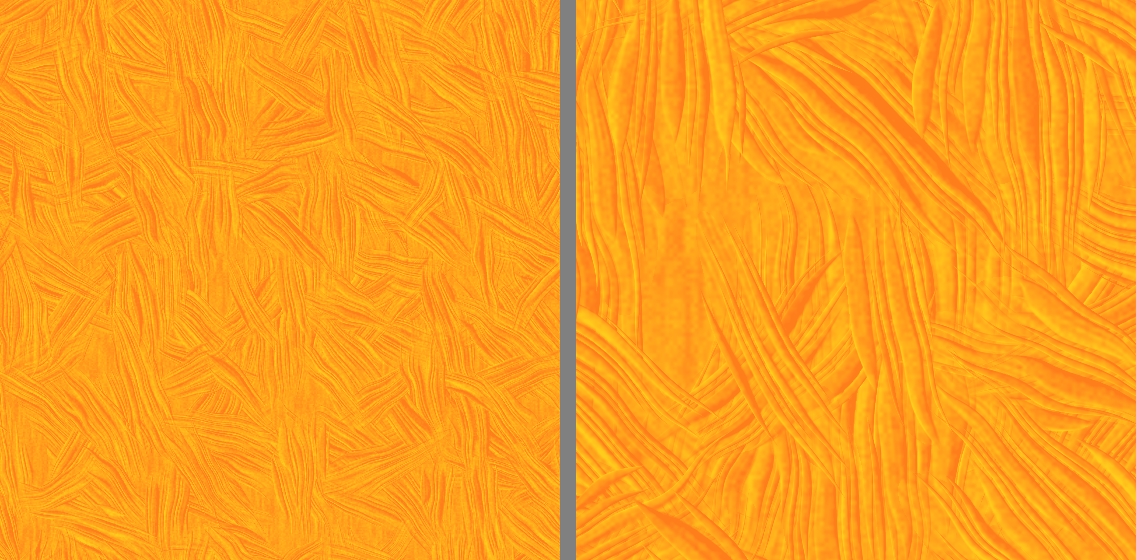
Left: the whole. Right: its middle third, enlarged.
Reproduce this texture procedurally as a WebGL 1 fragment shader.

```glsl
precision highp float;
uniform vec2 u_resolution;

const int BUNDLES = 40;
const float PER_LAYER = 4.0;
const float CELL_LARGE = 0.28;
const float CELL_SMALL = 0.16;
const float FIBER_MIN = 0.0050;
const float FIBER_MAX = 0.0105;
const float WIGGLE = 0.010;
const float BEND = 0.38;
const float FAN = 1.0;
const float RELIEF = 0.105;
const float FIBER_VARIATION = 0.10;
const float EDGE_DARKENING = 0.075;
const float EDGE_LIGHT = 0.05;
const float STREAK = 0.12;
const float GRAIN = 0.085;
const float FIBER_GREEN = 0.612;
const float GAP_GREEN = 0.668;
const float GAP_OPACITY = 0.5;
const vec2 GREEN_RANGE = vec2(0.495, 0.80);
const vec2 RED_BLUE = vec2(1.0, 0.11);
const vec2 LIGHT = vec2(-0.95, -0.30);

vec3 hash3(vec2 p) {
  vec3 q = fract(p.xyx * vec3(0.1031, 0.1030, 0.0973));
  q += dot(q, q.yxz + 33.33);
  return fract((q.xxy + q.yzz) * q.zyx);
}

float noise(vec2 p) {
  vec2 i = floor(p);
  vec2 f = fract(p);
  f = f * f * (3.0 - 2.0 * f);
  float low = mix(hash3(i).x, hash3(i + vec2(1.0, 0.0)).x, f.x);
  float high = mix(hash3(i + vec2(0.0, 1.0)).x, hash3(i + 1.0).x, f.x);
  return mix(low, high, f.y);
}

// Steep bundles gather in columns, slanted ones fill the rest
float bundleAngle(vec2 center, float pick, float jitter) {
  float column = sin(center.x * 24.0 + 1.6 * sin(center.y * 5.0));
  float slanted = mix(0.72, 2.50, step(pick, 0.6));
  float steep = step(0.1, column + 0.9 * (pick - 0.5));
  return mix(slanted + 0.9 * jitter, 1.72 + 0.45 * jitter, steep);
}

void main() {
  vec2 p = gl_FragCoord.xy / u_resolution;
  float pixel = 1.0 / min(u_resolution.x, u_resolution.y);
  vec2 wiggle = vec2(noise(p * 26.0), noise(p * 26.0 + 40.0)) - 0.5;
  vec2 bent = p + WIGGLE * wiggle;
  float green = 0.63;
  vec2 streakPoint = p * vec2(260.0, 40.0);

  // Overlapping layers, coarse to fine, with the four nearest bundles of each
  for (int i = 0; i < BUNDLES; i++) {
    float order = float(i);
    float layer = floor(order / PER_LAYER);
    float cell = mix(CELL_LARGE, CELL_SMALL, layer * PER_LAYER / float(BUNDLES));
    vec2 shift = hash3(vec2(layer + 2.0, 9.0)).xy;
    vec2 corner = vec2(mod(order, 2.0), mod(floor(order / 2.0), 2.0));
    vec2 index = floor(p / cell + shift - 0.5) + corner;
    vec2 seed = index + vec2(20.0 + layer * 37.0, 20.0 + layer * 11.0);
    vec3 place = hash3(seed);
    vec3 shape = hash3(seed + 212.4);
    vec3 curve = hash3(seed + 423.6) - 0.5;
    vec2 center = (index + 0.25 + 0.5 * place.xy - shift) * cell;

    // Bent, fanned bundle coordinates
    float angle = bundleAngle(center, place.z, curve.z);
    vec2 along = vec2(cos(angle), sin(angle));
    vec2 across = vec2(-along.y, along.x);
    float halfLength = cell * mix(0.46, 0.62, shape.x);
    float halfWidth = cell * mix(0.11, 0.22, shape.y);
    float u = dot(bent - center, along);
    float t = u / halfLength;
    float spread = 1.0 + FAN * curve.x * clamp(t, -1.0, 1.0);
    float v = (dot(bent - center, across) + BEND * curve.y * u * t) / spread;
    float side = v / halfWidth;

    if (abs(t) < 1.2 && abs(side) < 1.2) {
      // Pale ground between the fibers
      float ground = 1.0 - smoothstep(0.45, 1.0, side * side + t * t);
      green = mix(green, GAP_GREEN, GAP_OPACITY * ground);

      // Single fiber: own length, shift, thickness and tone
      float fiberWidth = mix(FIBER_MIN, FIBER_MAX, shape.z);
      float lane = v / fiberWidth + 0.35 * sin(v / fiberWidth * 2.1 + place.x * 6.0);
      float id = floor(lane);
      float offset = lane - id - 0.5;
      vec3 fiber = hash3(vec2(id + 50.0, seed.x * 1.7 + seed.y * 2.3));
      float laneSide = (id + 0.5) * fiberWidth / halfWidth;
      float reach = mix(0.5, 1.0, fiber.x) * (1.0 - 0.5 * laneSide * laneSide);
      float end = (t - 0.5 * (fiber.y - 0.5)) / max(reach, 0.2);
      float thickness = mix(0.34, 0.5, fiber.y) * (1.0 - end * end);
      float soft = 0.75 * pixel / (fiberWidth * spread);
      float mask = smoothstep(-soft, soft, thickness - abs(offset));
      mask *= step(abs(laneSide), 1.0);

      // Raised profile lit from one side, with a dark and a bright edge
      float profile = clamp(offset / max(thickness, 0.08), -1.0, 1.0);
      float facing = dot(across, LIGHT);
      float lit = profile * sign(facing);
      float strength = mix(0.55, 1.0, abs(facing));
      float tone = FIBER_GREEN + RELIEF * lit * strength;
      tone += FIBER_VARIATION * (fiber.z - 0.5);
      tone -= EDGE_DARKENING * smoothstep(0.4, 0.9, -lit);
      tone += EDGE_LIGHT * smoothstep(0.5, 0.95, lit);
      green = mix(green, tone, mask);
      vec2 local = vec2(v * 430.0, u * 32.0) + seed;
      streakPoint = mix(streakPoint, local, step(0.5, max(mask, ground)));
    }
  }

  // Fine streaks along the fibers and surface grain
  green += STREAK * (noise(streakPoint) - 0.5);
  green += GRAIN * (noise(p * 400.0) - 0.5);
  green = clamp(green, GREEN_RANGE.x, GREEN_RANGE.y);
  gl_FragColor = vec4(RED_BLUE.x, green, RED_BLUE.y, 1.0);
}
```
